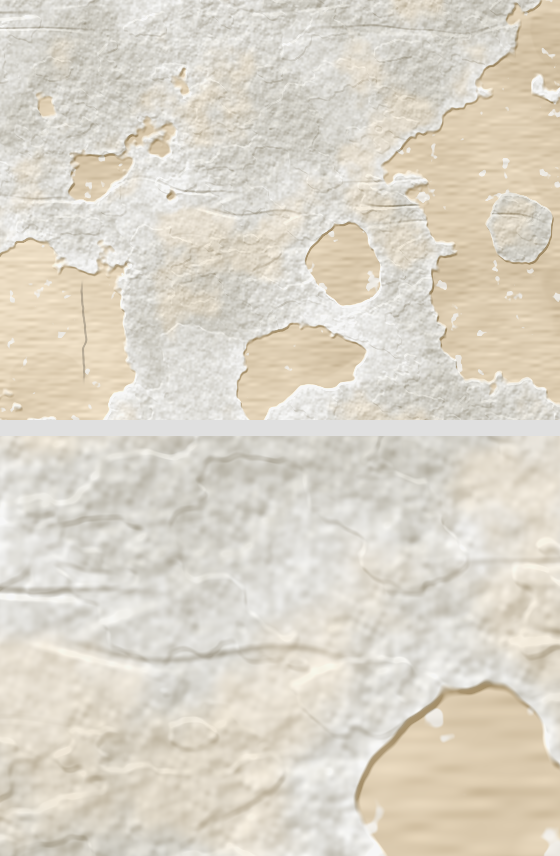
Top, the full canvas; bottom, a detail of the centre.
This texture is drawn by a Shadertoy shader. Its source:

```glsl
// Weathered wall: rough white plaster flaking off a tan, faintly streaked base coat.

const vec3 PLASTER_GREY  = vec3(0.800, 0.790, 0.755);
const vec3 PLASTER_WHITE = vec3(0.945, 0.945, 0.940);
const vec3 TAN_DARK      = vec3(0.815, 0.745, 0.630);
const vec3 TAN_LIGHT     = vec3(0.925, 0.865, 0.765);
const vec3 SHADOW_TINT   = vec3(0.92, 1.00, 1.16);  // shadows lose blue first
const vec2 LIGHT_DIR     = vec2(-0.45, 0.89);
const float LIGHT_STEP   = 0.0048;  // distance between the two relief samples
const float RAGGEDNESS   = 1.6;     // how far noise moves the plaster edge
const float GRAIN_HEIGHT = 0.50;
const float FLAKE_HEIGHT = 0.10;
const float COAT_HEIGHT  = 0.10;
const float GOUGE_DEPTH  = 0.20;

float hash(vec2 p) {
    vec3 q = fract(p.xyx * vec3(0.1031, 0.1030, 0.0973));
    q += dot(q, q.yzx + 33.33);
    return fract((q.x + q.y) * q.z);
}

float noise(vec2 p) {
    vec2 i = floor(p), f = fract(p);
    f = f * f * (3.0 - 2.0 * f);
    return mix(mix(hash(i), hash(i + vec2(1, 0)), f.x),
               mix(hash(i + vec2(0, 1)), hash(i + vec2(1, 1)), f.x), f.y);
}

float fbm(vec2 p, int octaves) {
    float sum = 0.0, weight = 0.5, total = 0.0;
    for (int i = 0; i < octaves; i++) {
        sum += weight * noise(p);
        total += weight;
        weight *= 0.5;
        p = mat2(1.6, 1.2, -1.2, 1.6) * p + 17.3;
    }
    return sum / total;
}

// 1 at the centre of an ellipse, 0 on its rim, negative outside
float blob(vec2 p, vec2 centre, vec2 radius) {
    return 1.0 - length((p - centre) / radius);
}

// Positive where the tan base shows, negative under plaster
float exposure(vec2 p) {
    float bay = p.y - 0.45;
    float f = 2.0 * (p.x - 1.0 - 0.95 * bay * bay);
    f = max(f, 0.7 * blob(p, vec2(0.85, 0.34), vec2(0.11, 0.10)));
    f = max(f, 0.6 * blob(p, vec2(0.76, 0.17), vec2(0.21, 0.10)));
    f = max(f, 0.7 * blob(p, vec2(0.13, 0.16), vec2(0.25, 0.23)));
    f = clamp(f, -0.33, 0.42);
    f -= 1.1 * max(blob(p, vec2(1.23, 0.48), vec2(0.10, 0.13)), 0.0);
    return f + RAGGEDNESS * (fbm(p * 5.5 + 3.7, 5) - 0.5);
}

// Long horizontal scrapes gathered in two bands
float gouges(vec2 p) {
    float lines = noise(vec2(p.x * 3.0, p.y * 30.0 + 1.5 * noise(p * 9.0)) + 41.0);
    float middle = (p.y - 0.52) / 0.05, top = (p.y - 0.96) / 0.04;
    float band = exp(-middle * middle) + exp(-top * top);
    band *= smoothstep(0.3, 0.6, noise(p * vec2(3.0, 8.0) + 9.0));
    return band * smoothstep(0.10, 0.02, abs(lines - 0.5));
}

// Surface height; also gives the base exposure and the smooth skin cover
float relief(vec2 p, out float bare, out float skin) {
    bare = exposure(p);
    float coat = 1.0 - smoothstep(-0.025, 0.025, bare);
    vec2 q = p + 0.02 * vec2(noise(p * 12.0), noise(p * 12.0 + 50.0));
    float calm = smoothstep(0.0, 0.5, blob(p, vec2(0.46, 0.10), vec2(0.26, 0.22)));
    skin = smoothstep(0.51, 0.545, fbm(q * 6.0 + 21.0, 5) + 0.15 * calm);
    float chips = smoothstep(0.53, 0.58, fbm(q * vec2(14.0, 19.0) + 63.0, 4));
    float rough = GRAIN_HEIGHT * mix(1.0, 0.55, max(skin, calm));
    float h = rough * fbm(p * 46.0, 3);
    h += FLAKE_HEIGHT * (skin + 0.9 * chips * (1.0 - calm));
    h -= GOUGE_DEPTH * gouges(p);
    float baseHeight = 0.10 * noise(p * vec2(40.0, 110.0));
    return mix(baseHeight, h + COAT_HEIGHT, coat);
}

vec3 plasterColour(vec2 p, float bare, float skin) {
    float lip = smoothstep(-0.24, -0.03, bare);
    float tone = 0.46 + 1.3 * (fbm(p * 4.0 + 80.0, 5) - 0.5);
    tone += 0.28 * (skin - 0.5) + 0.32 * lip;
    tone += 0.5 * (noise(p * 150.0) - 0.5);
    vec3 colour = mix(PLASTER_GREY, PLASTER_WHITE, clamp(tone, 0.0, 1.0));
    float stain = smoothstep(0.52, 0.70, fbm(p * 7.0 + 33.0, 4));
    return mix(colour, TAN_LIGHT, 0.45 * stain * (1.0 - lip));
}

vec3 baseColour(vec2 p) {
    float left = 1.0 - smoothstep(0.3, 0.5, p.x);
    float tone = 0.5 + 1.4 * (fbm(p * vec2(3.0, 5.0) + 12.0, 4) - 0.5);
    tone += 0.35 * (noise(p * vec2(12.0, 110.0)) - 0.5) + 0.25 * left;
    tone -= 0.22 * smoothstep(0.52, 0.55, fbm(p * 3.2 + 71.0, 3));
    vec3 colour = mix(TAN_DARK, TAN_LIGHT, clamp(tone, 0.0, 1.0));
    // white flecks, then one hairline crack on the left
    colour = mix(colour, PLASTER_WHITE, 0.8 * smoothstep(0.73, 0.80, fbm(p * 34.0, 3)));
    float path = 0.20 + 0.03 * (fbm(vec2(p.y * 14.0, 2.0), 4) - 0.5);
    float crack = smoothstep(0.004, 0.001, abs(p.x - path));
    crack *= smoothstep(0.08, 0.12, p.y) * smoothstep(0.34, 0.30, p.y);
    return colour * (1.0 - 0.22 * crack);
}

void mainImage(out vec4 fragColor, in vec2 fragCoord) {
    vec2 p = fragCoord / iResolution.y;
    float bare, skin, unusedBare, unusedSkin;
    float here = relief(p, bare, skin);
    float toLight = relief(p + LIGHT_DIR * LIGHT_STEP, unusedBare, unusedSkin);

    float coat = 1.0 - smoothstep(-0.025, 0.025, bare);
    vec3 colour = mix(baseColour(p), plasterColour(p, bare, skin), coat);

    // lit slopes brighten a little, shaded ones darken and warm
    float slope = clamp(here - toLight, -0.24, 0.10);
    colour += slope * (slope < 0.0 ? SHADOW_TINT : vec3(0.8));
    fragColor = vec4(clamp(colour, 0.0, 0.97), 1.0);
}
```
